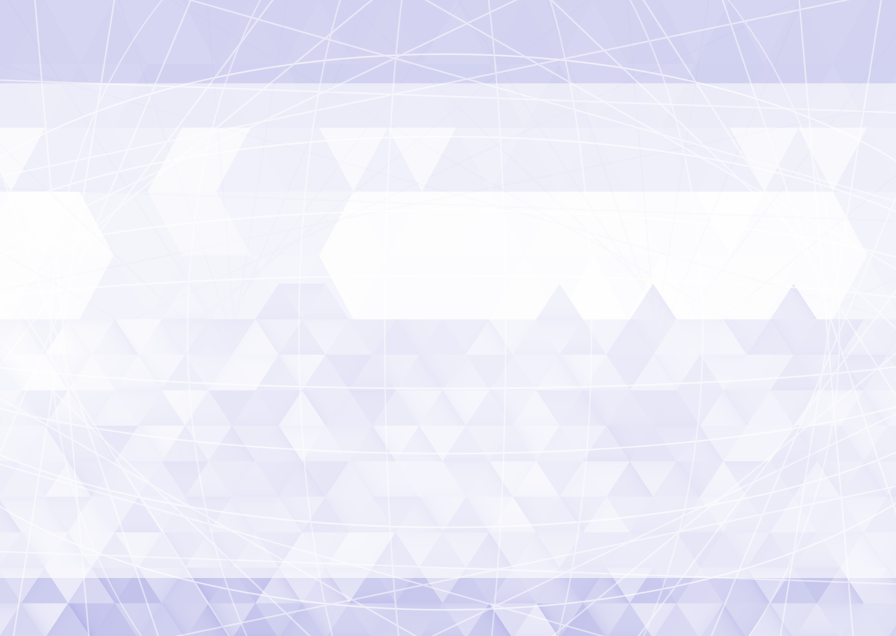
Give the GLSL for this background, as a WebGL 2 fragment shader.

```glsl
#version 300 es
precision highp float;

uniform vec2 u_resolution;
out vec4 outColor;

// Lengths are in canvas heights; tone is the depth of lavender below white.
const vec3 TINT = vec3(1.0, 1.0, 0.32);
const vec2 CENTER = vec2(0.7, 0.478);
const float HORIZON = 0.498;
const vec2 PANEL_SPAN = vec2(0.091, 0.869);
const float PANEL_TONE = 0.42;
const vec2 LARGE_CELL = vec2(0.1077, 0.1004);
const vec2 LARGE_ORIGIN = vec2(0.5556, HORIZON);
const vec2 SMALL_CELL = vec2(0.0736, 0.0558);
const vec2 SMALL_ORIGIN = vec2(0.843, HORIZON);
const int PEAK_BITS = 9485;      // small peaks above the horizon
const int HIGHLIGHT_BITS = 6241; // pale triangles in the third large row
const float LINE_WIDTH = 0.0009;
const vec2 GLOBE_RADIUS = vec2(0.9, 0.75);
const vec2 OUTER_ELLIPSE = vec2(0.6, 0.37);
const vec2 INNER_ELLIPSE = vec2(0.33, 0.2);
const int CHORDS = 26;
const int SAMPLES = 3;
const float TAU = 6.2831853;

struct Triangle {
    vec2 center;
    vec2 id;
    vec3 edges; // barycentric distances
    bool up;
};

float hash(vec2 p) {
    vec3 q = fract(vec3(p.xyx) * 0.1031);
    q += dot(q, q.yzx + 33.33);
    return fract((q.x + q.y) * q.z);
}

bool bitAt(int bits, int index) {
    return index >= 0 && index < 16 && ((bits >> index) & 1) == 1;
}

Triangle triangleAt(vec2 p, vec2 origin, vec2 size) {
    vec2 q = (p - origin) / size;
    q.x -= 0.5 * q.y;
    vec2 cell = floor(q);
    vec2 f = q - cell;
    bool up = f.x + f.y < 1.0;
    vec2 c = cell + (up ? 1.0 / 3.0 : 2.0 / 3.0);
    c.x += 0.5 * c.y;
    vec3 edges = up ? vec3(f, 1.0 - f.x - f.y) : vec3(1.0 - f, f.x + f.y - 1.0);
    return Triangle(origin + c * size, cell + (up ? 0.0 : 57.5), edges, up);
}

// Broad pale facets above the horizon
float upperTone(vec2 p) {
    Triangle t = triangleAt(p, LARGE_ORIGIN, LARGE_CELL);
    vec2 c = t.center;
    vec2 g = (c - LARGE_ORIGIN) / LARGE_CELL;
    float row = floor(g.y);
    float tone = row > 2.5 ? 0.17 : row > 1.5 ? 0.14 : 0.105;
    float bend = 0.5 * LARGE_CELL.x * abs(g.y - 1.0);
    bool white = c.x < 0.179 - bend || (c.x > 0.502 + bend && c.x < 1.363 - bend);
    if (row < 1.5 && white) tone = 0.02;
    if (row == 2.0 && !t.up && bitAt(HIGHLIGHT_BITS, int(floor(g.x + 0.5)) + 5)) tone = 0.06;
    float chevron = c.x - 0.2336 - 0.5 * LARGE_CELL.x * abs(g.y - 2.0);
    if (row > 0.5 && row < 2.5 && chevron > 0.0 && chevron < LARGE_CELL.x) tone = 0.055;
    return tone + 0.022 * (hash(t.id + 40.0) - 0.5);
}

// Small folded facets below the horizon
float lowerTone(vec2 p, Triangle t) {
    Triangle wide = triangleAt(p, SMALL_ORIGIN, 2.0 * SMALL_CELL);
    float pick = hash(t.id + 71.0);
    float tone = 0.165 + 0.12 * (pick - 0.5) + 0.08 * (hash(wide.id + 19.0) - 0.5);
    tone -= 0.1 * step(0.87, pick);
    float fold = hash(t.id + 113.0);
    float edge = fold < 0.4 ? t.edges.x : fold < 0.7 ? t.edges.y : t.edges.z;
    tone += 0.07 * fold * exp(-5.0 * edge);
    vec2 glow = (p - vec2(0.06, 0.46)) / vec2(0.22, 0.13);
    tone -= 0.09 * exp(-dot(glow, glow));
    return max(tone, 0.025);
}

float mosaicTone(vec2 p) {
    Triangle t = triangleAt(p, SMALL_ORIGIN, SMALL_CELL);
    vec2 g = (t.center - SMALL_ORIGIN) / SMALL_CELL;
    int column = int(floor(g.x));
    bool peak = g.y < 1.0 && t.up && bitAt(PEAK_BITS, column + 8);
    peak = peak || (g.y < 1.0 && !t.up && abs(g.x + 5.0) < 0.3);
    float tone = g.y < 0.0 || peak ? lowerTone(p, t) : upperTone(p);
    bool inPanel = p.y > PANEL_SPAN.x && p.y < PANEL_SPAN.y;
    return tone * (inPanel ? PANEL_TONE : 1.0);
}

float stroke(float d, float pixel) {
    return 1.0 - smoothstep(0.0, LINE_WIDTH + pixel, abs(d));
}

void main() {
    float pixel = 1.0 / u_resolution.y;
    vec2 p = gl_FragCoord.xy * pixel;

    // Supersampled facets
    float tone = 0.0;
    for (int i = 0; i < SAMPLES * SAMPLES; i++) {
        vec2 offset = (vec2(i % SAMPLES, i / SAMPLES) + 0.5) / float(SAMPLES) - 0.5;
        tone += mosaicTone(p + offset * pixel) / float(SAMPLES * SAMPLES);
    }

    // Globe arcs
    vec2 q = p - CENTER;
    vec2 arc = sqrt(max(1.0 - q * q / (GLOBE_RADIUS * GLOBE_RADIUS), 0.0));
    float light = 0.0;
    float dark = 0.0;
    for (int i = 1; i <= 4; i++) {
        float k = float(i);
        light = max(light, stroke(abs(q.y) - (0.082 + 0.0068 * k) * k * arc.x, pixel));
        light = max(light, 0.7 * stroke(abs(q.x) - (0.075 + 0.02 * k) * k * arc.y, pixel));
    }

    // Straight chords tangent to two ellipses
    for (int i = 0; i < CHORDS; i++) {
        float angle = TAU * (float(i) + 0.35) / float(CHORDS);
        vec2 normal = vec2(cos(angle), sin(angle));
        float along = dot(q, normal);
        light = max(light, 0.8 * stroke(along - length(OUTER_ELLIPSE * normal), pixel));
        dark = max(dark, stroke(along - length(INNER_ELLIPSE * normal), pixel));
    }
    tone += 0.013 * dark * smoothstep(0.42, 0.6, p.y);
    tone *= 1.0 - 0.65 * light;
    outColor = vec4(1.0 - tone * TINT, 1.0);
}
```
